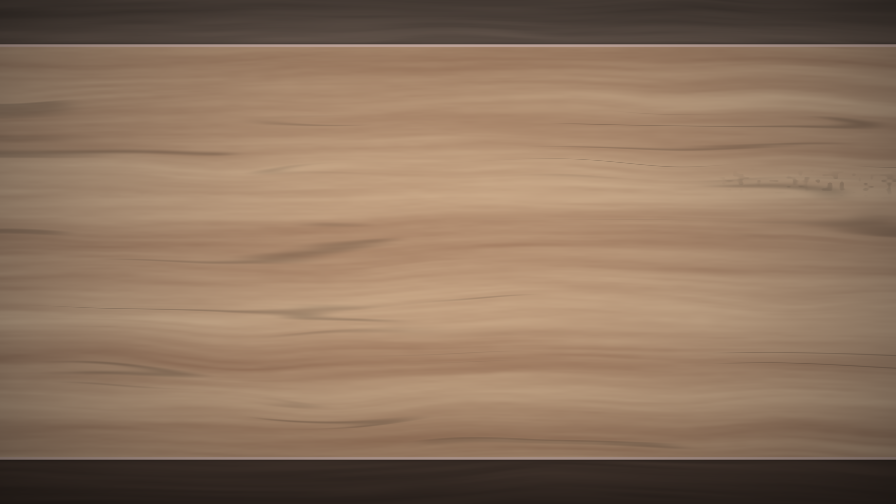
This texture is drawn by a Shadertoy shader. Its source:

```glsl
// Horizontal wood grain panel with a soft vignette between two dark, thinly trimmed wooden bands.

float hash(vec2 p) {
    vec3 q = fract(vec3(p.xyx) * 0.1031);
    q += dot(q, q.yzx + 33.33);
    return fract((q.x + q.y) * q.z);
}

float noise(vec2 p) {
    vec2 cell = floor(p), f = fract(p);
    f = f * f * (3.0 - 2.0 * f);
    return mix(mix(hash(cell), hash(cell + vec2(1, 0)), f.x),
               mix(hash(cell + vec2(0, 1)), hash(cell + vec2(1, 1)), f.x), f.y);
}

float fbm(vec2 p) {
    float sum = 0.0, amp = 0.5;
    for (int i = 0; i < 4; i++) {
        sum += amp * noise(p);
        p = p * vec2(1.7, 2.03) + vec2(17.3, 9.1);
        amp *= 0.5;
    }
    return sum / 0.9375;
}

float bump(float y, float center, float width) {
    float d = (y - center) / width;
    return exp(-d * d);
}

// Broad light and dark layers running across the panel
float layers(float y) {
    float light = 0.24 * bump(y, 0.635, 0.045) + 0.25 * bump(y, 0.375, 0.037)
                + 0.14 * bump(y, 0.215, 0.025) + 0.10 * bump(y, 0.80, 0.018);
    float dark = 0.23 * bump(y, 0.523, 0.033) + 0.10 * bump(y, 0.45, 0.018)
               + 0.20 * bump(y, 0.280, 0.020) + 0.14 * bump(y, 0.14, 0.028)
               + 0.13 * bump(y, 0.755, 0.014) + 0.10 * bump(y, 0.705, 0.012)
               + 0.10 * bump(y, 0.87, 0.025);
    return light - dark;
}

// Bends the height so that the fibres drift and wrap around long ovals
float bend(vec2 p) {
    float drift = noise(p * vec2(2.2, 5.0) + 3.7) - 0.5;
    float swirl = noise(p * vec2(4.5, 15.0) + 21.0) - 0.5;
    return p.y + 0.034 * drift + 0.020 * swirl;
}

vec3 wood(vec2 p) {
    float y = bend(p);
    float streaks = fbm(vec2(p.x * 1.3, y * 34.0)) - 0.5;
    float fibres = noise(vec2(p.x * 5.0, y * 125.0)) - 0.5;
    float specks = noise(vec2(p.x * 28.0, p.y * 210.0)) - 0.5;
    float tone = 0.58 + layers(mix(p.y, y, 0.7)) + 0.62 * streaks + 0.16 * fibres + 0.06 * specks;
    vec3 color = mix(vec3(0.59, 0.435, 0.335), vec3(0.81, 0.685, 0.555), clamp(tone, -0.3, 1.15));

    // Thin dark veins, broken along their length
    float vein = abs(noise(vec2(p.x * 0.9 + 40.0, y * 42.0)) - 0.5);
    float broken = smoothstep(0.48, 0.78, noise(p * vec2(3.2, 24.0) + 8.0));
    color *= 1.0 - 0.15 * broken * (1.0 - smoothstep(0.0, 0.07, vein));

    // Short pale flecks in the upper light layer
    float flecks = smoothstep(0.62, 0.9, noise(p * vec2(85.0, 170.0)));
    flecks *= bump(p.y, 0.635, 0.018) * smoothstep(0.5, 0.75, noise(p * vec2(4.0, 9.0) + 5.0));
    return color * (1.0 - 0.12 * flecks);
}

vec3 darkBand(vec2 p, float side, float isTop) {
    float y = bend(p);
    float grain = fbm(vec2(p.x * 1.6, y * 55.0)) - 0.5;
    float fibres = noise(vec2(p.x * 7.0, y * 140.0)) - 0.5;
    vec3 color = mix(vec3(0.225, 0.178, 0.152), vec3(0.355, 0.303, 0.270), isTop);
    float edge = abs(p.y - 0.5);
    color *= 1.0 - 0.28 * smoothstep(0.415, 0.5, edge);
    color *= 1.0 - 0.30 * pow(side, 2.4);
    return color * (1.0 + 0.28 * grain + 0.10 * fibres);
}

void mainImage(out vec4 fragColor, in vec2 fragCoord) {
    vec2 p = fragCoord / iResolution.y;
    float px = 1.0 / iResolution.y;
    float side = abs(2.0 * fragCoord.x / iResolution.x - 1.0);
    float rise = 2.0 * p.y - 1.0;
    float isTop = step(0.0, rise);
    float edge = abs(p.y - 0.5);

    // Panel, dimmed toward its sides and more strongly toward the bottom
    float vignette = 1.0 - 0.28 * pow(side, 2.4);
    vignette *= 1.0 - mix(0.28, 0.17, isTop) * pow(abs(rise), 2.2);
    vec3 color = wood(p) * vignette;
    float gray = dot(color, vec3(0.3, 0.59, 0.11));
    color = mix(color, vec3(gray), 0.14 * side * side);

    // Bands above and below, with a shadow along the trim
    vec3 band = darkBand(p, side, isTop);
    band *= 1.0 - 0.28 * exp(-max(edge - 0.412, 0.0) / 0.003);
    color = mix(color, band, smoothstep(-px, px, edge - 0.411));

    // Pale trim lines
    float trim = 1.0 - smoothstep(0.0, 1.5 * px, abs(edge - 0.4095) - 0.0012);
    vec3 trimColor = vec3(0.75, 0.65, 0.62) * (1.0 - 0.30 * side * side);
    trimColor *= mix(0.88, 1.0, isTop);
    color = mix(color, trimColor, 0.9 * trim);

    fragColor = vec4(color, 1.0);
}
```
